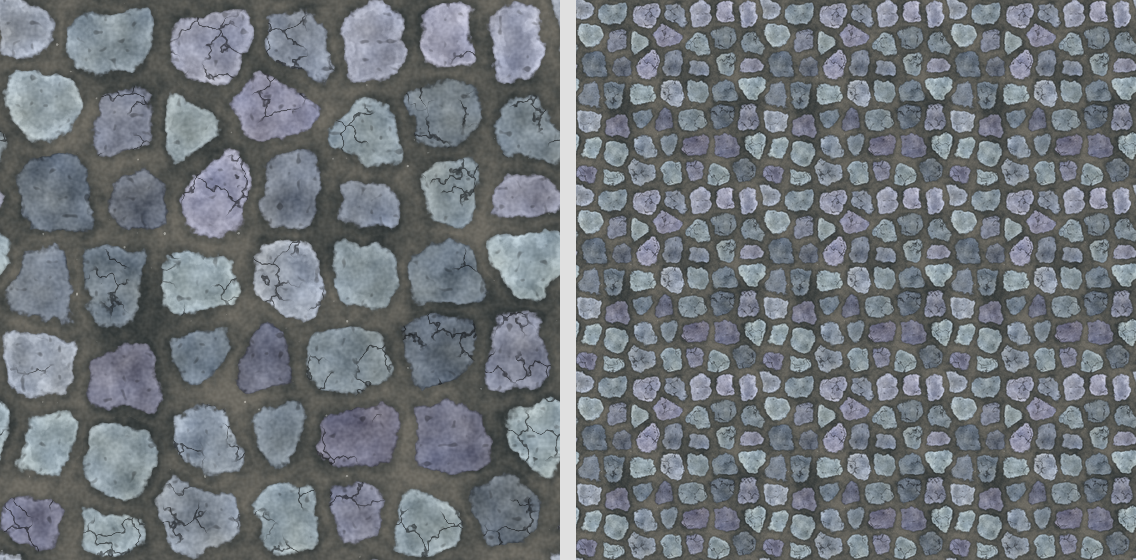
Left: one tile. Right: repeated 3 by 3.
This texture is drawn by a WebGL 2 fragment shader. Its source:

```glsl
#version 300 es
precision highp float;
// Tiling cobblestone paving: worn blue-grey stones, some cracked, set in dark dusty mortar.
uniform vec2 u_resolution;
out vec4 fragColor;

// Two random values per lattice cell, wrapping after a whole period
vec2 hash2(vec2 cell, float period) {
    vec2 wrapped = cell - period * floor((cell + 0.5) / period);
    uvec2 h = uvec2(wrapped) + uint(period) * uvec2(71u, 131u);
    for (int i = 0; i < 2; i++) {
        h = h * 1664525u + 1013904223u;
        h.x += h.y * 1664525u;
        h.y += h.x * 1664525u;
        h ^= h >> 16u;
    }
    return vec2(h & 65535u) / 65535.0;
}

float cornerSlope(vec2 cell, vec2 offset, float period) {
    float angle = 6.28319 * hash2(cell, period).x;
    return dot(vec2(cos(angle), sin(angle)), offset);
}

// Gradient noise with the given number of cells across the canvas
float noise(vec2 uv, float period) {
    vec2 p = uv * period, cell = floor(p), f = p - cell;
    vec2 w = f * f * f * (f * (f * 6.0 - 15.0) + 10.0);
    vec2 e = vec2(1.0, 0.0);
    return mix(
        mix(cornerSlope(cell, f, period), cornerSlope(cell + e, f - e, period), w.x),
        mix(cornerSlope(cell + e.yx, f - e.yx, period), cornerSlope(cell + 1.0, f - 1.0, period), w.x),
        w.y);
}

float fbm(vec2 uv, float period) {
    float sum = 0.0, amplitude = 0.5;
    for (int i = 0; i < 4; i++) {
        sum += amplitude * noise(uv, period);
        period *= 2.0;
        amplitude *= 0.5;
    }
    return sum;
}

// Jittered cells: x is the distance to the border with rounded corners, yz the cell
vec3 cells(vec2 p, float period, float jitter, float sharpness) {
    vec2 home = floor(p), nearCell = home, toNear = vec2(9.0);
    for (int y = -1; y <= 1; y++)
    for (int x = -1; x <= 1; x++) {
        vec2 cell = home + vec2(x, y);
        vec2 toSite = cell + 0.5 + jitter * (hash2(cell, period) - 0.5) - p;
        if (dot(toSite, toSite) < dot(toNear, toNear)) {
            toNear = toSite;
            nearCell = cell;
        }
    }
    float sum = 0.0;
    for (int y = -2; y <= 2; y++)
    for (int x = -2; x <= 2; x++) {
        if (x == 0 && y == 0) continue;
        vec2 cell = nearCell + vec2(x, y);
        vec2 toSite = cell + 0.5 + jitter * (hash2(cell, period) - 0.5) - p;
        float border = dot(0.5 * (toNear + toSite), normalize(toSite - toNear));
        sum += exp(-sharpness * border);
    }
    return vec3(-log(sum) / sharpness, nearCell);
}

void main() {
    vec2 uv = gl_FragCoord.xy / u_resolution;
    float pixel = 7.0 / min(u_resolution.x, u_resolution.y);

    // Stone outlines with wavy sides and chipped edges
    vec2 warp = vec2(fbm(uv, 13.0), fbm(uv + vec2(0.37, 0.61), 13.0));
    vec3 stone = cells(uv * 7.0 + 0.26 * warp, 7.0, 0.52, 13.0);
    vec2 trait = hash2(stone.yz + vec2(3.0, 5.0), 7.0);
    vec2 wear = hash2(stone.yz + vec2(1.0, 4.0), 7.0);
    float grain = noise(uv, 150.0);
    float chips = fbm(uv, 44.0);
    float depth = stone.x - mix(0.075, 0.115, wear.x) + 0.06 * chips + 0.012 * grain;

    // Mortar: dusty brown patches, darker beside the stones
    float dirt = 0.35 + 1.5 * fbm(uv, 6.0) + 0.3 * smoothstep(-0.11, 0.0, depth) + 0.5 * chips;
    vec3 mortar = mix(vec3(0.43, 0.42, 0.39), vec3(0.21, 0.23, 0.23), clamp(dirt, 0.0, 1.0));
    mortar += 0.05 * grain + 0.25 * smoothstep(0.52, 0.65, noise(uv + 0.23, 83.0));

    // Stone face: own tone and tint, mottling, pits
    vec3 face = mix(vec3(0.40, 0.425, 0.475), vec3(0.57, 0.61, 0.645), trait.x);
    face *= mix(vec3(0.98, 1.01, 0.99), vec3(1.04, 0.98, 1.05), smoothstep(0.4, 1.0, trait.y));
    face += 0.30 * fbm(uv + 0.17, 18.0) + 0.14 * chips + 0.07 * grain;
    face += vec3(0.06, 0.03, -0.04) * fbm(uv + 0.71, 9.0);
    face *= 1.0 - 0.3 * smoothstep(0.32, 0.55, noise(uv + 0.41, 61.0));

    // Pale worn rim inside a thin dark outline
    float rim = 1.0 - smoothstep(0.03, 0.15, depth + 0.3 * chips);
    face += rim * mix(0.02, 0.14, trait.x);
    face *= mix(0.62, 1.0, smoothstep(-0.01, 0.04, depth));

    // Branching hairline cracks on some of the stones
    vec2 bend = vec2(fbm(uv + 0.29, 23.0), fbm(uv + 0.83, 23.0));
    float crack = cells(uv * 17.0 + 0.9 * bend, 17.0, 0.95, 60.0).x;
    float cracked = step(0.45, wear.y) * smoothstep(-0.08, 0.12, noise(uv, 11.0));
    face *= 1.0 - 0.5 * cracked * (1.0 - smoothstep(0.005, 0.03 + 2.0 * pixel, crack));

    float cover = smoothstep(-pixel, pixel, depth);
    fragColor = vec4(clamp(mix(mortar, face, cover), 0.0, 1.0), 1.0);
}
```
